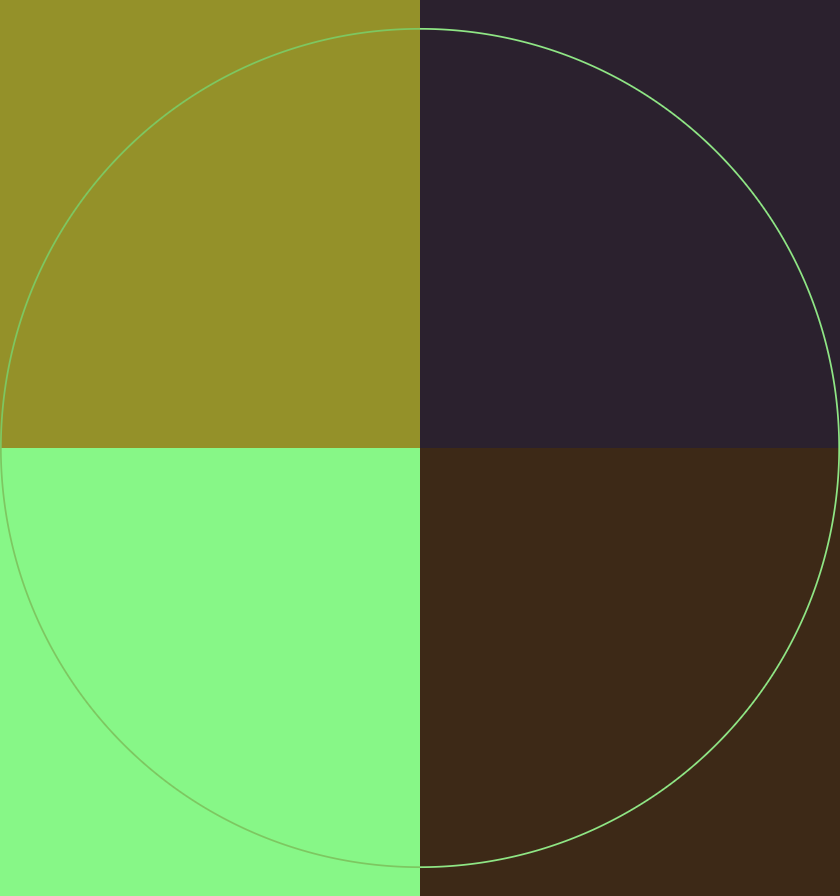
A WebGL 1 fragment shader for this background:

```glsl
precision highp float;
// Four flat colour quadrants meeting at the canvas centre, crossed by a
// hairline circle that spans the width. The quadrants come from smoothed
// half-plane steps and the circle from a distance function.

uniform vec2 u_resolution;

const vec3 OLIVE = vec3(0.58, 0.57, 0.16);
const vec3 PLUM  = vec3(0.17, 0.13, 0.18);
const vec3 MINT  = vec3(0.53, 0.97, 0.53);
const vec3 BROWN = vec3(0.24, 0.16, 0.09);
const vec3 LINE_OVER_LIGHT = vec3(0.49, 0.78, 0.38);
const vec3 LINE_OVER_DARK  = vec3(0.56, 0.90, 0.52);

const float RADIUS = 0.499;      // in canvas widths
const float HALF_LINE = 0.00104; // half the line's thickness

// Smoothed step across a signed distance
float edge(float dist, float blur) {
  return clamp(dist / blur + 0.5, 0.0, 1.0);
}

// Coverage of a circular outline around the origin
float ring(vec2 p, float radius, float halfWidth, float blur) {
  return edge(halfWidth - abs(length(p) - radius), blur);
}

// Blend of four colours by the quadrant weights
vec3 quadrants(vec2 side, vec3 topLeft, vec3 topRight, vec3 lowLeft, vec3 lowRight) {
  return mix(mix(lowLeft, lowRight, side.x), mix(topLeft, topRight, side.x), side.y);
}

void main() {
  // Centred coordinates, one unit per canvas width
  vec2 p = (gl_FragCoord.xy - 0.5 * u_resolution) / u_resolution.x;
  float blur = 1.0 / u_resolution.x;

  // Background quadrants
  vec2 side = vec2(edge(p.x, blur), edge(p.y, blur));
  vec3 color = quadrants(side, OLIVE, PLUM, MINT, BROWN);

  // Hairline circle, brighter over the dark half
  vec3 lineColor = mix(LINE_OVER_LIGHT, LINE_OVER_DARK, side.x);
  color = mix(color, lineColor, ring(p, RADIUS, HALF_LINE, blur));

  gl_FragColor = vec4(color, 1.0);
}
```
